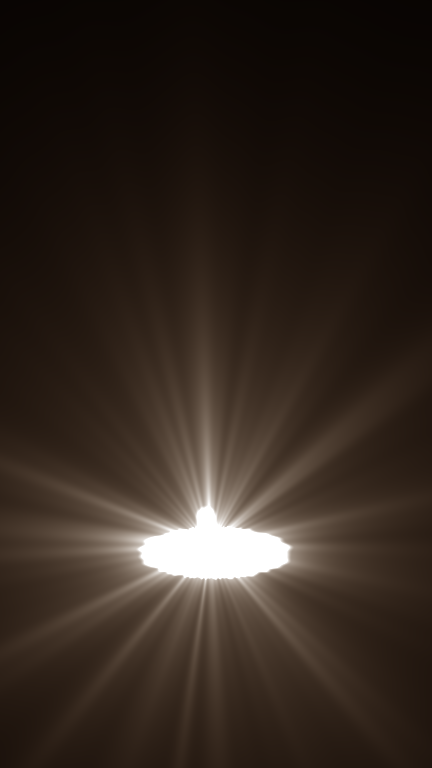
This background is drawn by a WebGL 1 fragment shader. Its source:

```glsl
precision highp float;
// A white oval light low in a dark brown space, with soft rays fanning out.
// Radial falloff, angular lobes and layered sines add up to one brightness,
// which a per-channel power curve turns into warm sepia.
uniform vec2 u_resolution;

// Smooth angular lobe around a direction in degrees; width is in radians.
float ray(float angle, float degreesAt, float width) {
  return exp((cos(angle - radians(degreesAt)) - 1.0) / (width * width));
}

// Fine spokes; whole-number frequencies keep the circle seamless.
float spokes(float angle) {
  float sum = 0.0;
  for (int i = 0; i < 4; i++) {
    float k = float(i);
    sum += sin(angle * (17.0 + 14.0 * k) + 2.3 * k * k) / (1.0 + 0.4 * k);
  }
  return sum * 0.4;
}

float segmentDistance(vec2 p, vec2 a, vec2 b) {
  vec2 ab = b - a;
  return length(p - a - ab * clamp(dot(p - a, ab) / dot(ab, ab), 0.0, 1.0));
}

void main() {
  // One unit is the canvas width.
  vec2 p = gl_FragCoord.xy / u_resolution.x;
  vec2 fromLight = p - vec2(0.487, 0.515);
  float dist = length(fromLight);
  float angle = atan(fromLight.y, fromLight.x + 1e-5);
  float streaks = spokes(angle);

  // Wide ambient glow and a tighter inner glow.
  float light = 0.016 + 0.14 * exp(-1.2 * dist * dist);
  light += 0.40 * exp(-5.0 * dist);

  // Upper rays, then the sides, then the lower fan.
  float beams = 0.30 * ray(angle, 97.0, 0.24) + 0.16 * ray(angle, 92.0, 0.06);
  beams += 0.22 * ray(angle, 62.0, 0.07) + 0.12 * ray(angle, 76.0, 0.05);
  beams += 0.38 * ray(angle, 40.0, 0.06) + 0.25 * ray(angle, 13.0, 0.07);
  beams += 0.32 * ray(angle, 159.0, 0.08) + 0.38 * ray(angle, 179.0, 0.15);
  beams += 0.36 * ray(angle, 208.0, 0.09) + 0.22 * ray(angle, 231.0, 0.06);
  beams += 0.20 * ray(angle, 249.0, 0.05) + 0.17 * ray(angle, 262.0, 0.03);
  beams += 0.25 * ray(angle, 272.0, 0.04) + 0.12 * ray(angle, 294.0, 0.06);
  beams += 0.30 * ray(angle, 313.0, 0.09) + 0.16 * ray(angle, 353.0, 0.12);
  light += beams * (1.0 + 0.25 * streaks) * exp(-3.1 * dist);
  light *= 1.0 + 0.12 * streaks * exp(-2.5 * dist);

  // Oval core with a slightly ragged rim and a halo.
  float oval = length((p - vec2(0.498, 0.498)) / vec2(0.168, 0.057));
  oval -= 0.05 * streaks;
  light += smoothstep(1.10, 0.90, oval);
  light += 0.32 * exp(-2.6 * max(oval - 1.0, 0.0));

  // Small flare rising from the top of the core.
  float flare = segmentDistance(p, vec2(0.481, 0.53), vec2(0.477, 0.582));
  light += 0.7 * smoothstep(0.028, 0.008, flare);
  light += 0.28 * exp(-flare / 0.045);

  light = clamp(light, 0.0, 1.0);
  gl_FragColor = vec4(pow(vec3(light), vec3(1.0, 1.19, 1.38)), 1.0);
}
```
